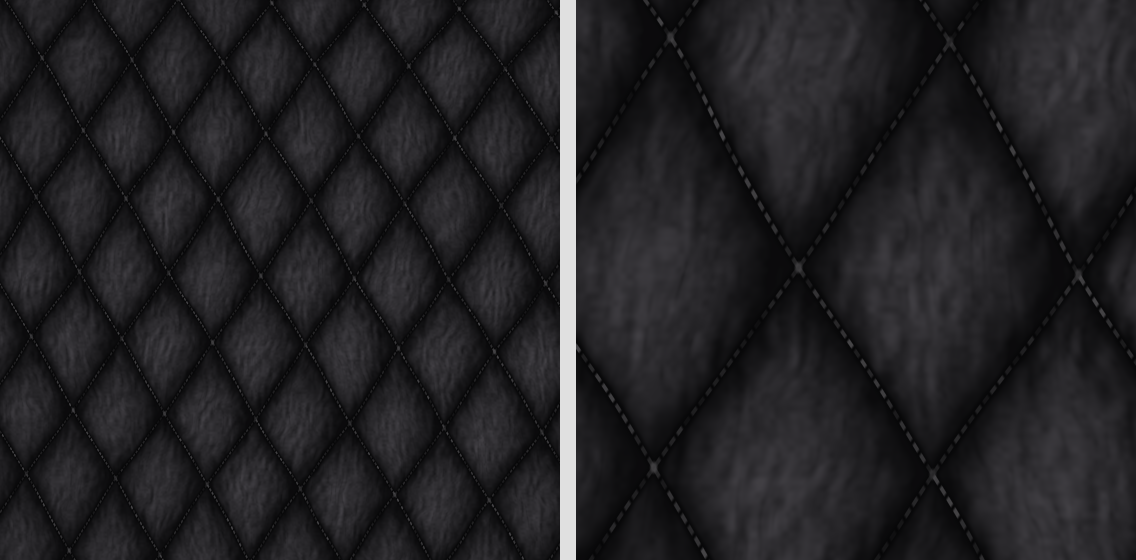
Left, the full canvas; right, a detail of the centre.
Write a WebGL 2 fragment shader that draws this texture.

```glsl
#version 300 es
precision highp float;
// Diamond quilted black leather: a slightly bent lattice is turned into two
// diagonal coordinates whose integers are the seams. Each cell is a padded
// pillow with wrinkled grain, and dashed thread runs along the creases.
uniform vec2 u_resolution;
out vec4 outColor;

const vec2 LATTICE_ORIGIN = vec2(0.466, 0.508);
const vec2 DIAMOND_SIZE = vec2(0.1654, 0.2559);  // full width and height
const float SEAM_SPACING = 0.139;                // between parallel seams
const float LEAN = 0.036;                        // sideways drift of columns
const float COLUMN_GROWTH = 0.052;               // columns widen to the right
const float TOP_SQUEEZE = 0.2;                   // rows shorten near the top
const float ROW_SHIFT = 0.0065;                  // every other row sits higher
const float WOBBLE = 0.004;
const float CREASE_WIDTH = 0.0038;
const float THREAD_WIDTH = 0.0010;
const float STITCHES_PER_SIDE = 20.0;
const vec2 GRAIN_SCALE = vec2(150.0, 60.0);
const float GRAIN_DEPTH = 0.58;
const vec4 EDGE_SOFTNESS = vec4(0.10, 0.24, 0.19, 0.23);  // per cell side
const vec3 SHADOW = vec3(0.056, 0.055, 0.061);
const vec3 LEATHER = vec3(0.202, 0.196, 0.211);
const vec3 CREASE = vec3(0.022, 0.022, 0.026);
const vec3 THREAD = vec3(0.31, 0.305, 0.315);
const float TAU = 6.2831853;

float hash(vec2 p) {
    vec3 q = fract(p.xyx * vec3(0.1031, 0.1030, 0.0973));
    q += dot(q, q.yzx + 33.33);
    return fract((q.x + q.y) * q.z);
}

float noise(vec2 p) {
    vec2 cell = floor(p), f = fract(p);
    f = f * f * (3.0 - 2.0 * f);
    return mix(mix(hash(cell), hash(cell + vec2(1, 0)), f.x),
               mix(hash(cell + vec2(0, 1)), hash(cell + vec2(1, 1)), f.x), f.y);
}

// Canvas position to diagonal coordinates; x is constant on falling seams,
// y on rising seams.
vec2 quiltCoords(vec2 p) {
    vec2 q = p - LATTICE_ORIGIN;
    q += WOBBLE * (vec2(noise(p * 14.0), noise(p * 14.0 + 37.0)) - 0.5);
    float tilt = 0.024 + q.y * (-0.06 + q.y * (0.12 + 0.15 * q.y));
    float top = max(q.y, 0.0);
    q.y += q.x * tilt + TOP_SQUEEZE * top * top * top;
    q.x -= LEAN * q.y;
    q.x -= COLUMN_GROWTH * q.x * q.x;
    float row = q.y / DIAMOND_SIZE.y;
    q.y -= ROW_SHIFT * (0.5 - 0.5 * cos(TAU * row));
    vec2 c = q / DIAMOND_SIZE;
    return vec2(c.x + c.y, c.x - c.y);
}

// Embossed upright wrinkles, bent by a slower noise, with fine pores.
float leatherGrain(vec2 p, vec2 cell) {
    vec2 q = p + 3.0 * hash(cell);
    q.x += 0.010 * noise(q * 34.0) + (hash(cell + 9.0) - 0.5) * 0.3 * p.y;
    vec2 g = q * GRAIN_SCALE;
    float emboss = noise(g) - noise(g + vec2(0.85, -0.35));
    float wrinkle = smoothstep(0.0, 0.35, abs(noise(g * 0.85 + 17.0) - 0.5)) - 0.6;
    float pores = noise(q * GRAIN_SCALE.x * 1.7) - 0.5;
    return 0.75 * emboss + 0.25 * wrinkle + 0.4 * pores;
}

// Plateau that falls off steeply at the seams, with lit folds at both tips.
float pillowLight(vec2 f) {
    vec4 rise = 1.0 - exp(-vec4(f.x, 1.0 - f.x, f.y, 1.0 - f.y) / EDGE_SOFTNESS);
    float plateau = 1.56 * rise.x * rise.y * rise.z * rise.w - 0.18;
    float sideways = f.x + f.y - 1.0;
    float tip = smoothstep(0.3, 0.75, abs(f.x - f.y));
    float fold = 1.0 - smoothstep(0.0, 0.2, abs(sideways + 0.07));
    return plateau + 0.15 * tip * fold;
}

// Dark crease with a dashed thread lying in it.
vec3 sewSeam(vec3 base, float offset, float along, float threadLight, float px) {
    float dist = abs(offset) * SEAM_SPACING;
    float crease = 1.0 - smoothstep(0.0, CREASE_WIDTH + px, dist);
    vec3 color = mix(base, CREASE, 0.9 * crease);
    float stitch = along * STITCHES_PER_SIDE;
    float dash = 1.0 - smoothstep(0.2, 0.48, abs(fract(stitch) - 0.5));
    float wear = 0.25 + 0.75 * hash(vec2(floor(stitch), threadLight * 50.0 + floor(along)));
    float thread = 1.0 - smoothstep(THREAD_WIDTH - 0.5 * px, THREAD_WIDTH + px, dist);
    return mix(color, THREAD, thread * dash * wear * threadLight);
}

void main() {
    vec2 p = gl_FragCoord.xy / u_resolution;
    float px = 1.0 / min(u_resolution.x, u_resolution.y);
    vec2 d = quiltCoords(p);
    vec2 cell = floor(d);
    float light = pillowLight(fract(d));

    // Puckers pulled out of the seams, and soft dents.
    float pucker = noise(vec2(d.x * 17.0, d.y * 3.5)) + noise(vec2(d.x * 3.5, d.y * 17.0)) - 1.0;
    light += 0.2 * pucker * smoothstep(1.0, 0.35, light) * smoothstep(-0.1, 0.2, light);
    light += 0.10 * (noise(p * 34.0) - 0.5);

    // Grain, uneven cells and a dimmer border.
    light += GRAIN_DEPTH * leatherGrain(p, cell) * (0.3 + 0.7 * clamp(light, 0.0, 1.0));
    light *= 0.95 + 0.1 * hash(cell + 4.0);
    vec2 fromCenter = p - vec2(0.56, 0.46);
    light *= 1.06 - 0.5 * dot(fromCenter, fromCenter);
    vec3 color = mix(SHADOW, LEATHER, clamp(light, -0.1, 1.35));

    // Rising seams lie deeper, so their thread shows less.
    vec2 offset = d - round(d);
    color = sewSeam(color, offset.y, d.x, 0.5, px);
    color = sewSeam(color, offset.x, d.y, 0.9, px);

    // Small knots where seams cross.
    float knot = length(offset) * SEAM_SPACING;
    float knotLight = 0.35 + 0.5 * hash(round(d) + 21.0);
    color = mix(color, THREAD, knotLight * (1.0 - smoothstep(0.001, 0.003 + px, knot)));
    outColor = vec4(color, 1.0);
}
```
